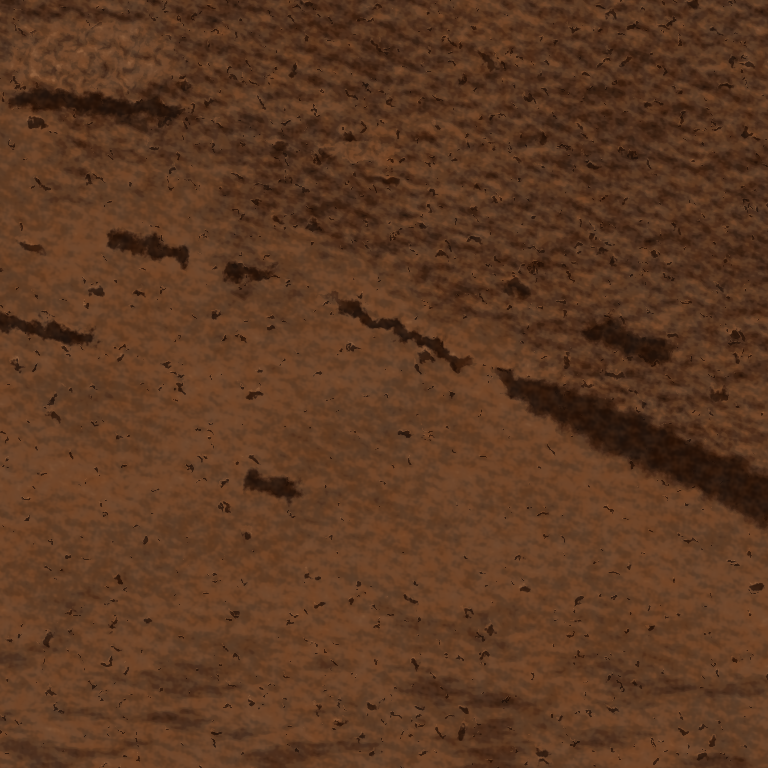
Give the GLSL for this texture, as a WebGL 1 fragment shader.

```glsl
precision highp float;
uniform vec2 u_resolution;

const vec3 SHADOW = vec3(0.13, 0.065, 0.03);
const vec3 DARK = vec3(0.23, 0.13, 0.07);
const vec3 MID = vec3(0.30, 0.18, 0.11);
const vec3 SOIL = vec3(0.36, 0.23, 0.14);
const vec3 PALE = vec3(0.44, 0.275, 0.165);
const vec3 SUNLIT = vec3(0.62, 0.42, 0.27);
const vec3 HUE_SHIFT = vec3(-0.015, 0.012, 0.028);
const float SOIL_TONE = 0.405;
const float ROCKY_TONE = 0.325;
const float SHADOW_TONE = 0.145;
const float GRAIN_SCALE = 110.0;
const float RELIEF_SCALE = 42.0;
const float STRATA_ANGLE = -0.32;
const vec2 STRATA_STRETCH = vec2(0.55, 1.0);
const vec2 LIGHT_OFFSET = vec2(-0.12, 0.30);
const vec2 LEDGE_START = vec2(0.42, 0.615);
const float LEDGE_SLOPE = -0.46;

vec2 hash2(vec2 p) {
  vec3 h = fract(p.xyx * vec3(0.1031, 0.1030, 0.0973));
  h += dot(h, h.yzx + 33.33);
  return fract((h.xx + h.yz) * h.zy);
}

float gradientAt(vec2 cell, vec2 offset) {
  float angle = 6.2832 * hash2(cell).x;
  return dot(vec2(cos(angle), sin(angle)), offset);
}

float noise(vec2 p) {
  vec2 i = floor(p), f = p - i;
  vec2 u = f * f * f * (f * (f * 6.0 - 15.0) + 10.0);
  vec2 e = vec2(1.0, 0.0);
  float low = mix(gradientAt(i, f), gradientAt(i + e, f - e), u.x);
  float high = mix(gradientAt(i + e.yx, f - e.yx), gradientAt(i + 1.0, f - 1.0), u.x);
  return mix(low, high, u.y);
}

float fbm(vec2 p) {
  float sum = 0.0, gain = 1.0;
  for (int i = 0; i < 4; i++) {
    sum += gain * noise(p);
    p = p * 2.03 + 17.3;
    gain *= 0.55;
  }
  return sum;
}

// Scattered stones: x is the dark body, y the lit upper edge
vec2 stones(vec2 p, float cells, float density) {
  vec2 g = p * cells, base = floor(g), result = vec2(0.0);
  for (int y = -1; y <= 1; y++) {
    for (int x = -1; x <= 1; x++) {
      vec2 cell = base + vec2(x, y);
      vec2 place = hash2(cell + cells), kind = hash2(cell + cells * 3.0 + 7.0);
      float radius = mix(0.14, 0.40, kind.y * kind.y);
      vec2 d = g - cell - place;
      d.y += 0.25 * d.x;
      d.y *= 1.0 + 0.9 * place.x;
      float present = step(kind.x, density);
      float body = 1.0 - smoothstep(radius * 0.55, radius * 1.15, length(d));
      float cap = 1.0 - smoothstep(0.3, 1.0, length(d - radius * vec2(-0.4, 0.8)) / radius);
      result = max(result, present * vec2(body, cap * (1.0 - body)));
    }
  }
  return result;
}

// Soft dark hollow along a segment
float hollow(vec2 p, vec2 a, vec2 b, float width) {
  vec2 ab = b - a;
  float t = clamp(dot(p - a, ab) / dot(ab, ab), 0.0, 1.0);
  return 1.0 - smoothstep(0.45 * width, 1.2 * width, length(p - a - ab * t));
}

float ellipse(vec2 p, vec2 center, vec2 radii) {
  return 1.0 - smoothstep(0.75, 1.1, length((p - center) / radii));
}

vec3 palette(float tone) {
  vec3 c = mix(SHADOW, DARK, smoothstep(0.13, 0.23, tone));
  c = mix(c, MID, smoothstep(0.23, 0.30, tone));
  c = mix(c, SOIL, smoothstep(0.30, 0.36, tone));
  c = mix(c, PALE, smoothstep(0.36, 0.44, tone));
  return mix(c, SUNLIT, smoothstep(0.44, 0.64, tone));
}

void main() {
  vec2 p = gl_FragCoord.xy / u_resolution;
  float c = cos(STRATA_ANGLE), s = sin(STRATA_ANGLE);
  vec2 q = vec2(c * p.x + s * p.y, c * p.y - s * p.x) * STRATA_STRETCH;
  vec2 rough = p + 0.014 * vec2(fbm(p * 38.0), fbm(p * 38.0 + 51.0));

  // Smooth soil below the ledge line, broken ground above it
  float ledgeY = LEDGE_START.y + LEDGE_SLOPE * (p.x - LEDGE_START.x);
  float rocky = smoothstep(-0.03, 0.12, p.y - ledgeY + 0.16 * fbm(p * 5.0));
  float foreground = smoothstep(0.30, 0.05, p.y);
  float relief = fbm(q * RELIEF_SCALE) - fbm(q * RELIEF_SCALE + LIGHT_OFFSET);
  float grain = noise(q * GRAIN_SCALE) + 0.6 * noise(p * GRAIN_SCALE * 1.7);
  float tone = mix(SOIL_TONE, ROCKY_TONE, rocky) + 0.06 * fbm(q * 9.0);
  tone += mix(0.05, 0.14, rocky) * relief + mix(0.07, 0.10, rocky) * grain;
  tone -= foreground * 0.11 * smoothstep(0.0, 0.5, fbm(p * vec2(7.0, 24.0)));

  // Stones from gravel to cobbles
  float crowd = 0.5 + 0.5 * rocky + 0.25 * foreground;
  vec2 stone = stones(rough, 95.0, 0.16 * crowd);
  stone = max(stone, stones(rough, 47.0, 0.14 * crowd));
  stone = max(stone, stones(rough, 21.0, 0.05 * crowd));
  tone += 0.09 * stone.y;
  tone = mix(tone, SHADOW_TONE + 0.04 * grain, 0.8 * stone.x);

  // Sunlit outcrops
  float outcrop = ellipse(rough, vec2(0.12, 0.925), vec2(0.12, 0.05));
  float slab = ellipse(rough, vec2(0.47, 0.805), vec2(0.05, 0.014));
  float ridges = 0.42 + 0.22 * noise(rough * vec2(95.0, 75.0)) + 0.12 * relief;
  tone = mix(tone, ridges, 0.85 * max(outcrop, slab));

  // Main ledge with its overhang shadow and lit rim
  float reach = smoothstep(0.41, 0.46, rough.x) * smoothstep(0.0, 0.04, abs(rough.x - 0.63));
  float width = mix(0.010, 0.036, smoothstep(0.58, 0.82, rough.x)) * reach + 0.0005;
  float above = rough.y - LEDGE_START.y - LEDGE_SLOPE * (rough.x - LEDGE_START.x);
  float shade = reach * (1.0 - smoothstep(0.55 * width, 1.2 * width, abs(above)));
  float rim = reach * exp(-pow((above - 1.5 * width) / 0.008, 2.0));
  tone += 0.06 * rim * (0.5 + grain);

  // Smaller hollows
  shade = max(shade, hollow(rough, vec2(0.03, 0.87), vec2(0.22, 0.855), 0.014));
  shade = max(shade, hollow(rough, vec2(0.15, 0.69), vec2(0.24, 0.665), 0.012));
  shade = max(shade, hollow(rough, vec2(0.30, 0.643), vec2(0.35, 0.645), 0.010));
  shade = max(shade, hollow(rough, vec2(0.00, 0.58), vec2(0.12, 0.56), 0.010));
  shade = max(shade, hollow(rough, vec2(0.78, 0.57), vec2(0.86, 0.54), 0.018));
  shade = max(shade, hollow(rough, vec2(0.33, 0.37), vec2(0.38, 0.36), 0.016));
  tone = mix(tone, SHADOW_TONE + 0.05 * grain, 0.88 * shade);

  vec3 color = palette(tone) + HUE_SHIFT * (noise(p * 60.0) + 0.5 * noise(p * 9.0));
  gl_FragColor = vec4(clamp(color, 0.0, 1.0), 1.0);
}
```
